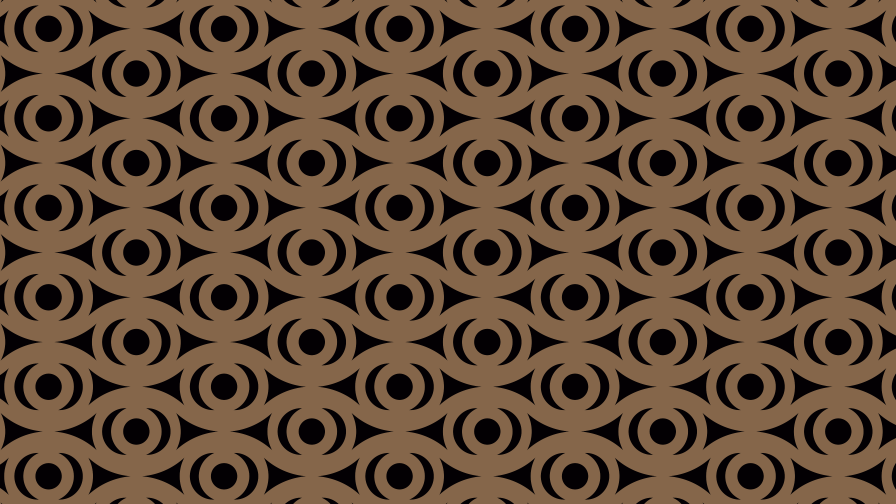
This pattern is drawn by a Shadertoy shader. Its source:

```glsl
const vec2 CELL = vec2(1.0, 0.51);

float disc(vec2 p, vec2 center, float radius) {
    return length(p - center) - radius;
}

// Signed distance to the dark parts of one eye, for its upper right quarter
float eye(vec2 p) {
    float pupil = disc(p, vec2(0.0), 0.075);
    float crescent = max(disc(p, vec2(0.062, 0.0), 0.133), -disc(p, vec2(0.0), 0.144));

    // Pointed corner, bounded by the eye rim and the neighbouring lid
    float rim = disc(p, vec2(0.027, 0.0), 0.226);
    float lid = disc(p, vec2(0.5, 0.4015), 0.4027);
    float corner = max(max(-rim, -lid), p.y - 0.15);

    return min(pupil, min(crescent, corner));
}

// Eyes at the cell centre and, staggered, at the cell corners
float eyeLattice(vec2 p) {
    vec2 q = abs(mod(p + 0.5 * CELL, CELL) - 0.5 * CELL);
    return min(eye(q), eye(0.5 * CELL - q));
}

void mainImage(out vec4 fragColor, in vec2 fragCoord) {
    const int SAMPLES = 4;
    float unitsPerPixel = 2.872 / iResolution.y;
    float subpixel = unitsPerPixel / float(SAMPLES);
    float ink = 0.0;

    // Subpixel coverage keeps the thin tips clean
    for (int j = 0; j < SAMPLES; j++) {
        for (int i = 0; i < SAMPLES; i++) {
            vec2 offset = (vec2(i, j) + 0.5) / float(SAMPLES) - 0.5;
            vec2 p = (fragCoord + offset - 0.5 * iResolution.xy) * unitsPerPixel;
            float d = eyeLattice(p - vec2(0.224, -0.003));
            ink += 1.0 - smoothstep(-0.5 * subpixel, 0.5 * subpixel, d);
        }
    }
    ink /= float(SAMPLES * SAMPLES);

    vec3 brown = vec3(0.52, 0.40, 0.29);
    vec3 black = vec3(0.01, 0.0, 0.01);
    fragColor = vec4(mix(brown, black, ink), 1.0);
}
```
